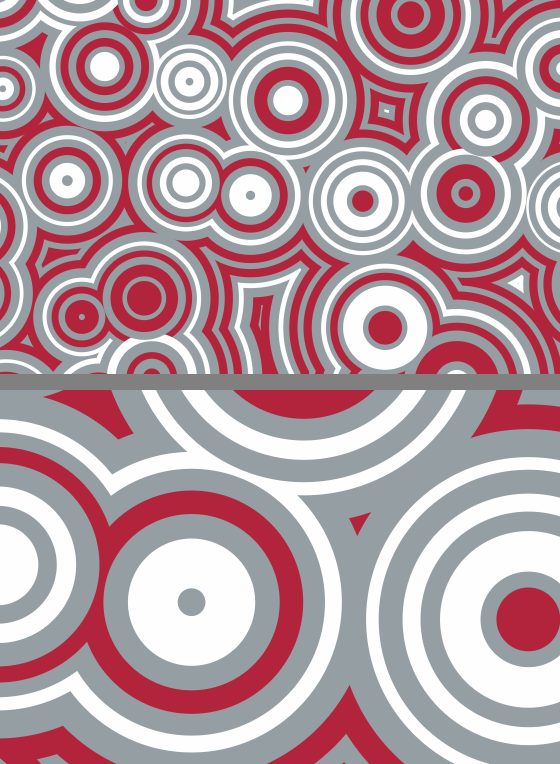
Top, the full canvas; bottom, a detail of the centre.
Give the GLSL for this pattern, as a WebGL 2 fragment shader.

```glsl
#version 300 es
precision highp float;
// Crowded concentric rings in red, grey and white whose outlines merge.

uniform vec2 u_resolution;
out vec4 fragColor;

const vec3 GREY = vec3(0.58, 0.62, 0.64);
const vec3 RED = vec3(0.70, 0.14, 0.23);
const vec3 WHITE = vec3(0.995);
const int COLS = 7;
const int COUNT = 35;
const int RINGS = 20;

float hash(vec2 p) {
    return fract(sin(dot(p, vec2(127.1, 311.7))) * 43758.5453);
}

// Inner rings choose their own colour; outer ones share it so they can join.
bool isWhite(float ring, float id) {
    if (ring > 5.0) return mod(ring, 6.0) < 0.5;
    return hash(vec2(id, ring + 31.0)) < (ring > 3.0 ? 0.22 : 0.55);
}

// Outer radius of a ring; target holds distance, pitch, core and fat width.
float ringRadius(vec4 target, float ring, float id) {
    float radius = target.z + target.y * min(ring, 6.0) + 0.019 * max(ring - 6.0, 0.0);
    if (ring > 1.5) radius += target.w;
    if (ring > 5.5) {
        bool even = mod(ring, 2.0) < 0.5;
        if (even) radius += isWhite(ring, id) ? -0.006 : 0.003;
        return radius;
    }
    return radius + target.y * 0.4 * (hash(vec2(id, ring + 7.0)) - 0.5);
}

void main() {
    vec2 p = gl_FragCoord.xy / u_resolution.y;
    float pixel = 1.0 / u_resolution.y;

    // Scatter the centres on a jittered grid with some cells left empty.
    vec4 targets[COUNT];
    for (int i = 0; i < COUNT; i++) {
        float id = float(i);
        vec2 cell = vec2(i % COLS, i / COLS);
        vec2 jitter = vec2(hash(cell + 3.1), hash(cell + 17.7)) - 0.5;
        vec2 centre = (cell - 0.25 + 0.65 * jitter) * 0.27;
        bool empty = hash(cell + 41.3) < 0.16;
        bool hollow = hash(vec2(id, 5.3)) < 0.35;
        float pitch = mix(0.015, 0.023, hash(vec2(id, 9.7)));
        float core = hollow ? -0.005 : mix(0.018, 0.045, hash(vec2(id, 13.9)));
        float fat = 0.045 * pow(hash(vec2(id, 23.1)), 3.0);
        targets[i] = vec4(empty ? 9.0 : distance(p, centre), pitch, core, fat);
    }

    // Composite front to back: every inner ring lies above every outer one.
    vec3 color = vec3(0.0);
    float visible = 1.0;
    for (int k = 0; k < RINGS && visible > 0.003; k++) {
        float ring = float(k);
        for (int i = 0; i < COUNT; i++) {
            float id = float(i);
            float radius = ringRadius(targets[i], ring, id);
            float cover = clamp(0.5 + (radius - targets[i].x) / pixel, 0.0, 1.0);
            if (cover <= 0.0) continue;
            vec3 paint = k % 2 == 1 ? GREY : (isWhite(ring, id) ? WHITE : RED);
            color += visible * cover * paint;
            visible *= 1.0 - cover;
        }
    }
    fragColor = vec4(color + visible * RED, 1.0);
}
```
